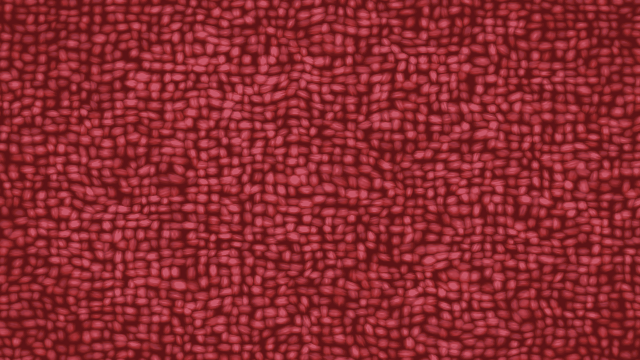
A Shadertoy shader for this texture:

```glsl
// Soft crimson woven cloth: plump, irregular yarn knots lit from above.

const vec2 KNOT_PITCH = vec2(0.032, 0.026); // knot spacing, in canvas heights

float hash(vec2 p) {
    vec3 q = fract(vec3(p.xyx) * 0.1031);
    q += dot(q, q.yzx + 33.33);
    return fract((q.x + q.y) * q.z);
}

vec2 hash2(vec2 p) {
    return vec2(hash(p + 11.7), hash(p + 47.3));
}

float noise(vec2 p) {
    vec2 cell = floor(p), f = fract(p);
    f = f * f * (3.0 - 2.0 * f);
    float low = mix(hash(cell), hash(cell + vec2(1, 0)), f.x);
    float high = mix(hash(cell + vec2(0, 1)), hash(cell + vec2(1, 1)), f.x);
    return mix(low, high, f.y);
}

vec2 rotate(vec2 p, float angle) {
    float c = cos(angle), s = sin(angle);
    return vec2(c * p.x - s * p.y, s * p.x + c * p.y);
}

// One knot: x = dome height, y = brightness, z = upward slope
vec3 knot(vec2 offset, vec2 id, float fibreStrength) {
    float flipped = step(0.77, hash(id + 3.1));
    bool upright = mod(id.x + id.y + flipped, 2.0) > 0.5;
    vec2 radius = upright ? vec2(0.47, 0.66) : vec2(0.73, 0.53);
    radius *= 0.87 + 0.28 * hash2(id + 71.0);

    vec2 local = rotate(offset, (hash(id + 5.9) - 0.5) * 0.75);
    vec2 scaled = local / radius;
    float lift = (hash(id + 23.0) - 0.5) * 0.36;
    float height = 1.0 - dot(scaled, scaled) + lift * 0.6;

    // Fine strands follow the direction of the yarn
    vec2 along = upright ? local.yx : local;
    float strands = noise(along * vec2(2.2, 7.0) + id * 17.0) - 0.5;
    float slope = clamp(offset.y / radius.y, -1.0, 1.0);
    float light = height + lift * 0.6 + 0.22 * slope + strands * fibreStrength;
    return vec3(height, light, slope);
}

// Blends neighbouring knots by height: x = brightness, y = upward slope
vec2 weave(vec2 p, float sharpness, float fibreStrength) {
    vec2 grid = p / KNOT_PITCH;
    vec2 cell = floor(grid);
    vec2 sum = vec2(0.0);
    float total = 0.0;
    for (int y = -1; y <= 1; y++) {
        for (int x = -1; x <= 1; x++) {
            vec2 id = cell + vec2(x, y);
            vec2 centre = id + 0.5 + (hash2(id) - 0.5) * 0.46;
            vec3 k = knot(grid - centre, id, fibreStrength);
            float weight = exp(sharpness * k.x);
            sum += k.yz * weight;
            total += weight;
        }
    }
    return sum / total;
}

// Dark gaps through red flanks to pink crowns
vec3 yarnColour(float light, float pinkness) {
    vec3 gap = vec3(0.37, 0.075, 0.085);
    vec3 shadow = vec3(0.42, 0.093, 0.10);
    vec3 deep = vec3(0.51, 0.13, 0.135);
    vec3 flank = mix(vec3(0.63, 0.16, 0.17), vec3(0.58, 0.19, 0.24), pinkness);
    vec3 rose = vec3(0.69, 0.23, 0.27);
    vec3 crown = vec3(0.79, 0.34, 0.41);
    vec3 colour = mix(gap, shadow, smoothstep(-0.30, 0.12, light));
    colour = mix(colour, deep, smoothstep(0.10, 0.40, light));
    colour = mix(colour, flank, smoothstep(0.38, 0.64, light));
    colour = mix(colour, rose, smoothstep(0.62, 0.86, light));
    return mix(colour, crown, smoothstep(0.84, 1.12, light));
}

void mainImage(out vec4 fragColor, in vec2 fragCoord) {
    vec2 p = fragCoord / iResolution.y;
    vec2 fromCentre = fragCoord / iResolution.xy - 0.5;
    float edge = smoothstep(0.08, 0.48, dot(fromCentre, fromCentre));

    // Uneven threads bend the rows gently
    vec2 bend = vec2(noise(p * 11.0), noise(p * 11.0 + 37.0)) - 0.5;
    vec2 cloth = p + bend * 0.022 + vec2(0.0, 0.012 * p.x);

    float sharpness = mix(8.0, 5.0, edge);
    vec2 surface = weave(cloth, sharpness, mix(0.34, 0.14, edge));

    // Broad patches, fine fuzz and dimmer corners
    float patches = noise(p * 5.0 + 8.0) - 0.5;
    float fuzz = noise(p * vec2(150.0, 190.0)) - 0.5;
    float light = surface.x + patches * 0.14 + fuzz * 0.10 - edge * 0.22 + 0.02;

    float haze = noise(p * 34.0 + 19.0) - 0.5;
    float pinkness = smoothstep(-0.35, 0.30, surface.y * 0.5 + haze * 0.8);
    fragColor = vec4(yarnColour(light, pinkness), 1.0);
}
```
